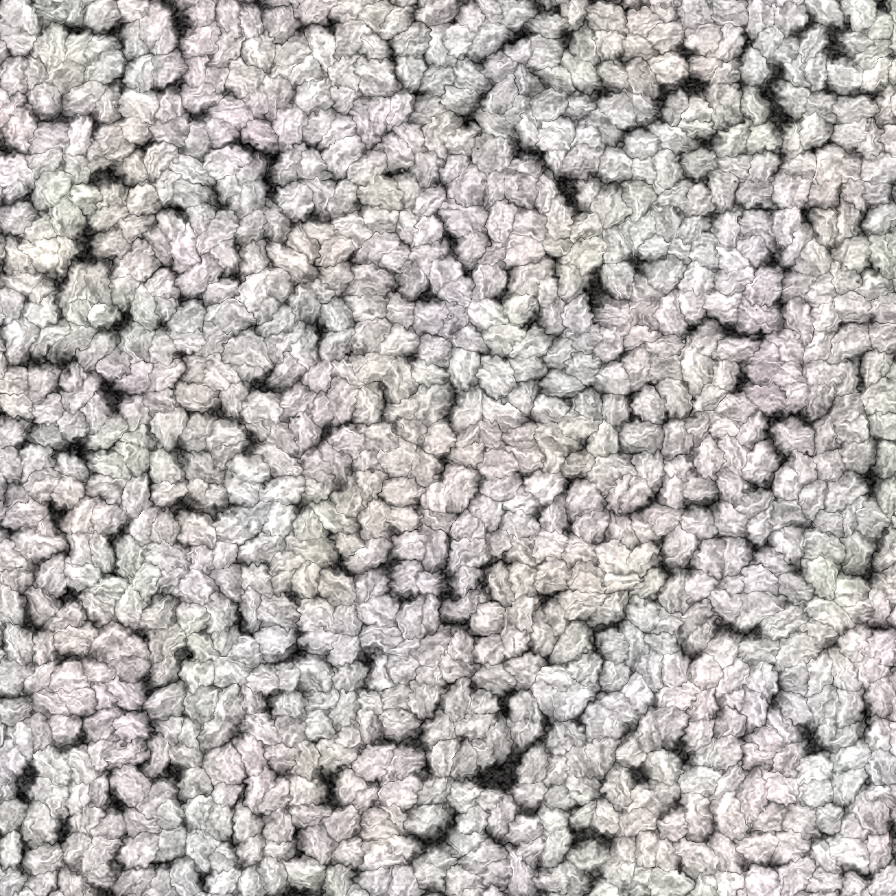
A Shadertoy shader for this texture:

```glsl
// Draws a pale grey wool carpet of short, overlapping, fibrous tufts with dark gaps.
#define TUFTS 30.0        // tufts across the canvas
#define JITTER 0.72       // scatter of the tuft centres
#define LEAN 0.7          // main direction of the pile, in radians
#define FIBRE 0.62        // contrast of the strands
#define GRAIN 0.22        // contrast of the finest fuzz
#define GAP_TONE 0.17     // brightness between tufts
#define TOP_TONE 0.85     // brightness on the tufts
#define WARM vec3(1.018, 0.992, 0.978)

float hash(vec2 p) {
    return fract(sin(dot(p, vec2(127.1, 311.7))) * 43758.5453);
}

vec2 hash2(vec2 p) {
    return vec2(hash(p), hash(p + 57.3));
}

float noise(vec2 p) {
    vec2 i = floor(p), f = fract(p);
    f = f * f * (3.0 - 2.0 * f);
    return mix(mix(hash(i), hash(i + vec2(1, 0)), f.x),
               mix(hash(i + vec2(0, 1)), hash(i + vec2(1, 1)), f.x), f.y);
}

vec2 noise2(vec2 p) {
    return vec2(noise(p), noise(p + 31.7)) - 0.5;
}

// Long curved strands, in the frame of one tuft
float strands(vec2 q, float seed) {
    q.y += (seed - 0.5) * 1.6 * q.x * q.x;
    vec2 offset = vec2(seed * 71.0, seed * 37.0);
    float coarse = noise(q * vec2(2.2, 6.0) + offset);
    float fine = noise(q * vec2(4.0, 11.5) + offset + 19.0);
    return mix(coarse, fine, 0.62) - 0.5;
}

void mainImage(out vec4 fragColor, in vec2 fragCoord) {
    vec2 uv = fragCoord / iResolution.y;
    vec2 p = uv * TUFTS;

    // Ragged, fuzzy outlines
    p += 0.30 * noise2(p * 1.7) + 0.20 * noise2(p * 7.0);
    vec2 cell = floor(p);

    // Find the highest tuft and the one just beneath it
    float top = -4.0, below = -4.0, topSeed = 0.0;
    vec2 topFrame = vec2(0), topOffset = vec2(0);
    for (int y = -1; y <= 1; y++) {
        for (int x = -1; x <= 1; x++) {
            vec2 id = cell + vec2(x, y);
            float seed = hash(id + 11.9);
            vec2 offset = p - id - 0.5 - JITTER * (hash2(id) - 0.5);
            float angle = LEAN + 2.7 * (hash(id + 83.1) - 0.5);
            float c = cos(angle), s = sin(angle);
            vec2 frame = vec2(c * offset.x + s * offset.y, c * offset.y - s * offset.x);
            vec2 radius = mix(vec2(0.70, 0.50), vec2(0.92, 0.62), hash2(id + 5.3));
            vec2 e = frame / radius;
            float height = 1.0 - dot(e, e) + 0.4 * (seed - 0.5);
            if (height > top) {
                below = top;
                top = height;
                topSeed = seed;
                topFrame = frame;
                topOffset = offset;
            } else {
                below = max(below, height);
            }
        }
    }

    // Rounded body, creases where tufts meet, light from above left
    float worn = noise(uv * 6.0 + 3.0);
    float body = smoothstep(-0.35 - 0.25 * worn, 0.75, top);
    float tone = mix(GAP_TONE, TOP_TONE, body);
    tone *= mix(0.78, 1.0, smoothstep(0.0, 0.28, top - below));
    tone += 0.12 * dot(topOffset, vec2(-0.5, 0.8)) * body;
    tone += 0.12 * (hash(vec2(topSeed * 91.0, 4.0)) - 0.5) * body;

    // Strands and fuzz
    tone += FIBRE * strands(topFrame, topSeed) * mix(0.5, 1.0, body);
    tone += GRAIN * (noise(uv * 410.0) - 0.5);
    tone += 0.06 * (noise(uv * 4.0 + 40.0) - 0.5);

    // Warm wool with faint pink, green and blue drifts
    vec3 drift = vec3(noise(uv * 14.0), noise(uv * 14.0 + 23.0), noise(uv * 14.0 + 61.0)) - 0.5;
    vec3 wool = max(tone, 0.04) * (WARM + 0.045 * drift);
    fragColor = vec4(clamp(wool, 0.0, 1.0), 1.0);
}
```
